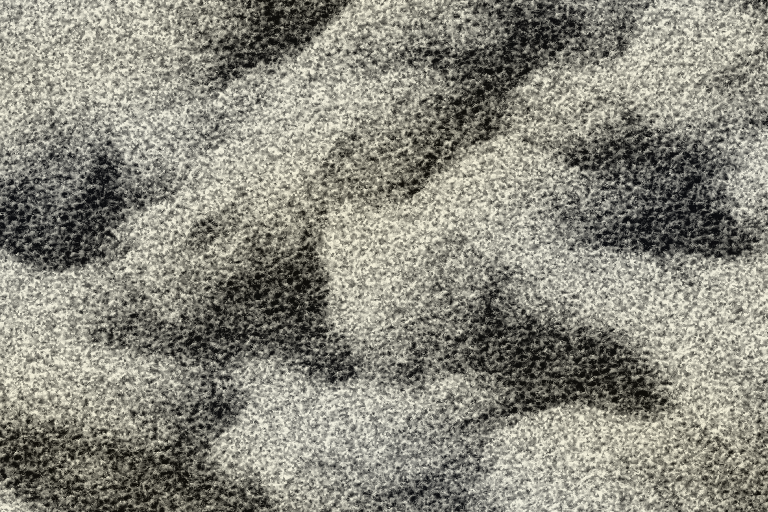
Give the GLSL for this texture, as a WebGL 2 fragment shader.

```glsl
#version 300 es
precision highp float;
// Wind-shaped sand under a low light from the upper left.
// Warped layered sines give the broad shaded hollows; cellular noise gives
// ragged dark pits, softly lit clods and fine bright grains.

uniform vec2 u_resolution;
out vec4 fragColor;

const vec2 DUNE_LIGHT = vec2(-0.8, 0.6);
const vec2 CLOD_LIGHT = vec2(-0.34, 0.94);
const vec3 SAND_TINT = vec3(1.0, 0.988, 0.908);
const int SAMPLES = 2; // per axis, for smooth grain edges

vec2 hash2(vec2 cell) {
    vec3 q = fract(cell.xyx * vec3(0.1031, 0.1030, 0.0973));
    q += dot(q, q.yzx + 33.33);
    return fract((q.xx + q.yz) * q.zy);
}

mat2 rotation(float angle) {
    float c = cos(angle), s = sin(angle);
    return mat2(c, s, -s, c);
}

// Offset from the nearest scattered point (xy) and its random value (z).
vec3 nearestCell(vec2 p) {
    vec2 base = floor(p);
    vec3 nearest = vec3(0.0);
    float best = 9.0;
    for (int y = -1; y <= 1; y++) {
        for (int x = -1; x <= 1; x++) {
            vec2 cell = base + vec2(x, y);
            vec2 offset = p - cell - hash2(cell);
            float d = dot(offset, offset);
            if (d < best) {
                best = d;
                nearest = vec3(offset, hash2(cell + 57.0).x);
            }
        }
    }
    return nearest;
}

// Octaves of warped sine products, about -1 to 1.
float layeredSines(vec2 p) {
    float sum = 0.0, amp = 1.0;
    for (int i = 0; i < 4; i++) {
        p += 0.7 * sin(p.yx * 0.6 + vec2(1.3, 4.1));
        sum += amp * sin(p.x) * sin(p.y);
        p = rotation(0.65) * p * 1.7 + vec2(2.7, 5.3);
        amp *= 0.5;
    }
    return sum;
}

float duneField(vec2 p) {
    return layeredSines(rotation(-0.2) * p * vec2(7.5, 11.0) + vec2(3.1, 7.4));
}

// Broad light, 0 in hollows to 1 on lit slopes; the far rim is steeper.
float duneLight(vec2 p) {
    vec2 skewed = p - 0.06 * DUNE_LIGHT * duneField(p);
    return smoothstep(-0.95, 0.5, duneField(skewed));
}

// Directional light on rounded clods of a given density.
float clodRelief(vec2 p, float density) {
    vec3 cell = nearestCell(p * density);
    return dot(cell.xy, CLOD_LIGHT) * (0.5 + cell.z);
}

// Dark spots of random radius, slightly wider than tall, 0 to 1.
float pitShade(vec2 p, float density) {
    vec3 cell = nearestCell(rotation(-0.3) * p * density * vec2(0.85, 1.15));
    float radius = mix(0.15, 0.68, cell.z);
    return 1.0 - smoothstep(0.35 * radius, radius, length(cell.xy));
}

float sandBrightness(vec2 p) {
    float light = duneLight(p);
    vec3 grain = nearestCell(p * 235.0 + 11.0);
    vec2 ragged = p + 0.0035 * grain.xy; // grains break up the outlines
    float pits = pitShade(ragged, 64.0) + 0.6 * pitShade(ragged + 4.7, 118.0);
    float relief = clodRelief(ragged + 2.3, 84.0);
    float value = mix(0.35, 0.79, light);
    value -= pits * mix(0.36, 0.18, light);
    value += relief * mix(0.34, 0.18, light);
    value += (grain.z - 0.5) * mix(0.42, 0.5, light);
    return clamp(value, 0.05, 0.95);
}

void main() {
    // Average a small grid of samples inside the pixel
    float value = 0.0;
    for (int j = 0; j < SAMPLES; j++) {
        for (int i = 0; i < SAMPLES; i++) {
            vec2 shift = (vec2(i, j) + 0.5) / float(SAMPLES) - 0.5;
            value += sandBrightness((gl_FragCoord.xy + shift) / u_resolution.y);
        }
    }
    value /= float(SAMPLES * SAMPLES);

    // Slow drift between warm and cool sand
    vec2 p = gl_FragCoord.xy / u_resolution.y;
    float warmth = sin(p.x * 5.0 + 2.0 * sin(p.y * 4.0)) * sin(p.y * 6.0 + 1.0);
    vec3 color = value * SAND_TINT + 0.015 * warmth * vec3(0.5, 0.1, -1.0);
    fragColor = vec4(clamp(color, 0.0, 1.0), 1.0);
}
```
